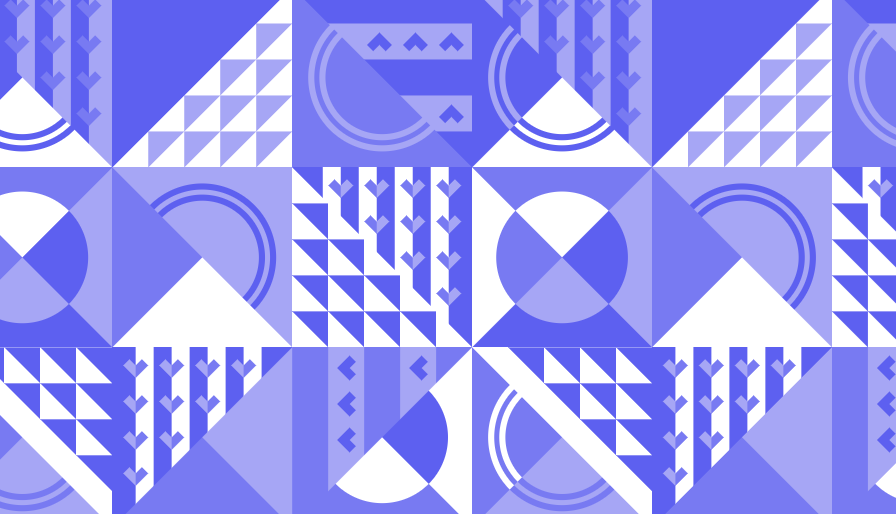
Write a WebGL 1 fragment shader that draws this pattern.

```glsl
precision highp float;
uniform vec2 u_resolution;

#define TILE 0.2008
#define OFFSET vec2(0.376, 0.0694)
#define DARK vec3(0.365, 0.375, 0.94)
#define MID vec3(0.47, 0.48, 0.95)
#define LIGHT vec3(0.65, 0.65, 0.96)
#define WHITE vec3(1.0)
#define DISC_RADIUS 0.366
#define RING_WIDTH 0.034
#define STEP 0.2
#define LEAF_LENGTH 0.098
#define LEAF_WIDTH 0.049

const float DIAGONAL = 0.70711;
float pixel;

// Antialiased coverage from a distance that is positive inside
float cover(float d) {
  return clamp(d / pixel + 0.5, 0.0, 1.0);
}

// Four triangles meeting at the tile centre
vec3 fourWay(vec2 p, vec3 left, vec3 top, vec3 right, vec3 bottom) {
  float belowMain = cover((p.y - p.x) * DIAGONAL);
  float belowAnti = cover((p.x + p.y - 1.0) * DIAGONAL);
  return mix(mix(top, right, belowAnti), mix(left, bottom, belowAnti), belowMain);
}

vec3 disc(vec2 p, vec3 ground, vec3 ink) {
  return mix(ground, ink, cover(DISC_RADIUS - length(p - 0.5)));
}

// Two thin concentric rings
vec3 rings(vec2 p, vec3 ground, vec3 ink) {
  float r = length(p - 0.5);
  float d = RING_WIDTH * 0.5 - min(abs(r - 0.394), abs(r - 0.332));
  return mix(ground, ink, cover(d));
}

// V shape with square ends, its tip at the origin
float veeMark(vec2 p) {
  float a = (p.x - p.y) * DIAGONAL;
  float b = (-p.x - p.y) * DIAGONAL;
  float inner = min(a, b);
  return cover(min(min(inner, LEAF_WIDTH - inner), LEAF_LENGTH - max(a, b)));
}

// Right triangles stepping along one side of the main diagonal
vec3 sawteeth(vec2 p, float side, vec3 ground, vec3 ink) {
  vec2 cell = floor(p / STEP);
  vec2 q = fract(p / STEP);
  float d = min((q.x - q.y) * DIAGONAL, min(1.0 - q.x, q.y)) * STEP;
  float shown = step(0.5, (cell.y - cell.x) * side);
  return mix(ground, ink, cover(d) * shown);
}

// Vertical stripes with a column of leaves on each edge
vec3 stems(vec2 p, vec3 wide, vec3 thin, vec3 leafThin, vec3 leafWide) {
  float stripe = cover(0.05 - abs(mod(p.x - 0.12, STEP) - 0.1));
  stripe *= step(0.12, p.x) * step(p.x, 0.92);
  vec2 start = p - vec2(0.17, 0.04);
  vec2 cell = floor(start / STEP);
  vec2 q = mod(start, STEP) - vec2(0.1, 0.13);
  float shown = step(cell.y, cell.x) * step(0.0, min(cell.x, cell.y)) * step(cell.x, 3.5);
  vec3 leaf = mix(leafThin, leafWide, cover(q.x));
  return mix(mix(wide, thin, stripe), leaf, veeMark(q) * shown);
}

// Two horizontal bars carrying chevrons
vec3 chevronBars(vec2 p, vec3 ground, vec3 bar, vec3 ink) {
  float y = mod(p.y - 0.1, 0.4);
  float x = p.x - 0.385;
  float column = floor(x / STEP);
  float row = floor((p.y - 0.1) / 0.4);
  vec2 q = vec2(mod(x, STEP) - 0.1, 0.15 - y);
  float shown = step(2.0 * row, column) * step(0.0, column) * step(column, 2.5);
  vec3 color = mix(ground, bar, cover(0.1 - abs(y - 0.2)));
  return mix(color, ink, veeMark(q) * shown);
}

// Nine tile designs, chosen by column and row
vec3 tileColor(vec2 p, float column, float row) {
  vec2 mirrored = vec2(1.0 - p.x, p.y);
  vec3 a, b;
  if (row < 0.5) {
    if (column < 0.5) {
      a = stems(p, LIGHT, DARK, MID, MID);
      return fourWay(p, rings(p, DARK, LIGHT), a, a, rings(p, WHITE, DARK));
    }
    if (column < 1.5) {
      b = sawteeth(mirrored, 1.0, WHITE, LIGHT);
      return fourWay(p, DARK, DARK, b, b);
    }
    a = chevronBars(p, DARK, LIGHT, DARK);
    b = rings(p, MID, LIGHT);
    return fourWay(p, b, a, a, b);
  }
  if (row < 1.5) {
    if (column < 0.5)
      return fourWay(p, disc(p, WHITE, MID), disc(p, MID, WHITE),
                     disc(p, LIGHT, DARK), disc(p, DARK, LIGHT));
    if (column < 1.5) {
      a = rings(p, LIGHT, DARK);
      return fourWay(p, MID, a, a, WHITE);
    }
    a = stems(p, DARK, WHITE, MID, LIGHT);
    b = sawteeth(p, 1.0, WHITE, DARK);
    return fourWay(p, b, a, a, b);
  }
  if (column < 0.5) {
    a = sawteeth(p, -1.0, WHITE, DARK);
    return fourWay(p, rings(p, MID, WHITE), a, a, rings(p, LIGHT, MID));
  }
  if (column < 1.5) {
    a = stems(mirrored, DARK, WHITE, MID, LIGHT);
    return fourWay(p, a, a, LIGHT, MID);
  }
  a = chevronBars(vec2(1.0 - p.y, p.x), MID, LIGHT, DARK);
  return fourWay(p, a, a, disc(p, WHITE, DARK), disc(p, MID, WHITE));
}

void main() {
  pixel = 1.0 / (TILE * u_resolution.x);
  vec2 p = vec2(gl_FragCoord.x, u_resolution.y - gl_FragCoord.y) * pixel + OFFSET;
  vec2 tile = mod(floor(p), 3.0);
  gl_FragColor = vec4(tileColor(fract(p), tile.x, tile.y), 1.0);
}
```
